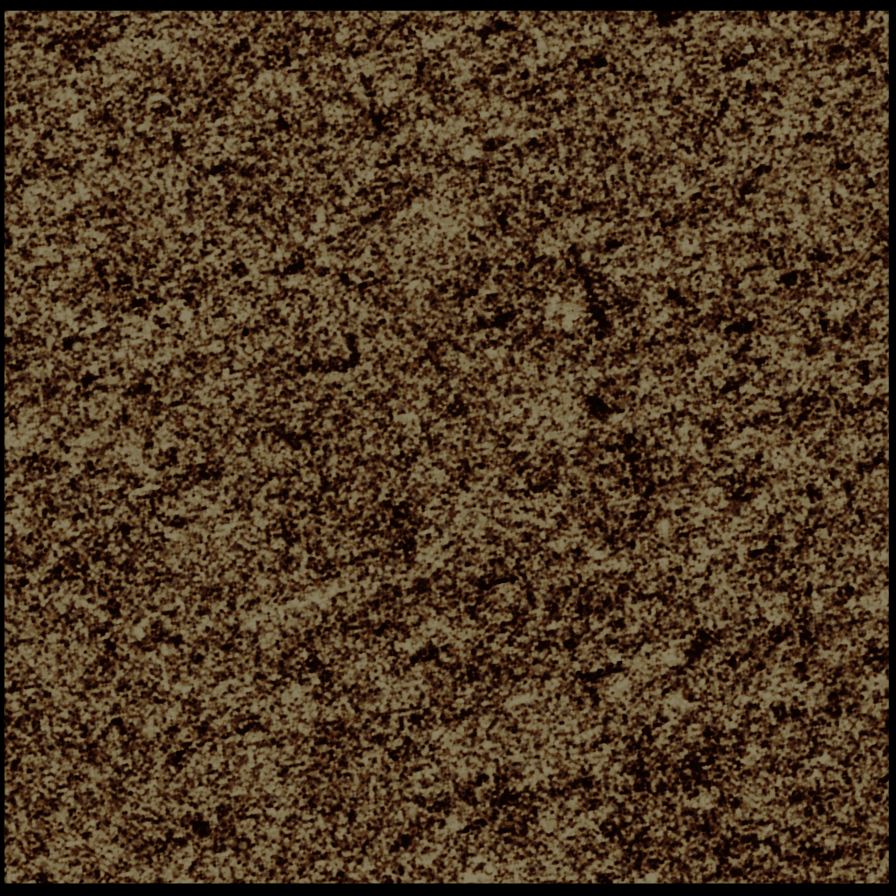
Give the GLSL for this texture, as a three.js fragment shader.

```glsl
// Coarse brown granular stone with slanted mottling, dark pits and pale flecks, in a thin black frame.
varying vec2 vUv;

// Colours, from darkest to lightest
const vec3 FRAME_BLACK = vec3(0.0, 0.0, 0.0);
const vec3 PIT_BLACK   = vec3(0.03, 0.008, 0.003);
const vec3 DARK_UMBER  = vec3(0.07, 0.02, 0.01);
const vec3 RUST_BROWN  = vec3(0.21, 0.09, 0.04);
const vec3 WARM_BROWN  = vec3(0.33, 0.20, 0.09);
const vec3 GREY_BROWN  = vec3(0.30, 0.22, 0.14);
const vec3 OCHRE       = vec3(0.42, 0.33, 0.19);
const vec3 PALE_SAND   = vec3(0.49, 0.44, 0.31);
const vec3 FLECK_GREY  = vec3(0.54, 0.50, 0.39);

// Frame limits: left and bottom, right and top
const vec2 FRAME_LOW  = vec2(0.005, 0.014);
const vec2 FRAME_HIGH = vec2(0.992, 0.988);
const float FRAME_SOFTNESS = 0.001;

// Feature frequencies, in cells across the canvas
const vec2 GRAIN_FREQ  = vec2(215.0, 250.0);
const vec2 GRIT_FREQ   = vec2(330.0, 360.0);
const vec2 MOTTLE_FREQ = vec2(55.0, 100.0);
const vec2 CLOUD_FREQ  = vec2(18.0, 34.0);
const vec2 PIT_FREQ    = vec2(48.0, 66.0);
const vec2 FLECK_FREQ  = vec2(56.0, 80.0);
const vec2 TINT_FREQ   = vec2(180.0, 200.0);

// Strengths and directions
const float GRAIN_AMOUNT  = 0.76;
const float GRIT_AMOUNT   = 0.46;
const float MOTTLE_AMOUNT = 0.36;
const float CLOUD_AMOUNT  = 0.24;
const float PIT_DEPTH     = 1.9;
const float FLECK_LIFT    = 1.3;
const float SLANT         = 0.38;
const float GRAIN_TURN    = 0.17;
const float GRIT_TURN     = 0.9;
const float NOISE_SPREAD  = 0.2145;

float hash(vec2 p) {
  vec3 q = fract(vec3(p.xyx) * 0.1031);
  q += dot(q, q.yzx + 33.33);
  return fract((q.x + q.y) * q.z);
}

// Value noise scaled to zero mean and unit deviation
float noise(vec2 p) {
  vec2 cell = floor(p);
  vec2 f = fract(p);
  f = f * f * (3.0 - 2.0 * f);
  float low  = mix(hash(cell), hash(cell + vec2(1.0, 0.0)), f.x);
  float high = mix(hash(cell + vec2(0.0, 1.0)), hash(cell + vec2(1.0, 1.0)), f.x);
  return (mix(low, high, f.y) - 0.5) / NOISE_SPREAD;
}

vec2 turn(vec2 p, float angle) {
  float c = cos(angle);
  float s = sin(angle);
  return vec2(c * p.x + s * p.y, c * p.y - s * p.x);
}

// Colour ramp whose stops follow the area share of each tone
vec3 stoneColour(float rank, float tint) {
  vec3 middle = mix(WARM_BROWN, GREY_BROWN, tint);
  vec3 colour = mix(PIT_BLACK, DARK_UMBER, smoothstep(0.0, 0.05, rank));
  colour = mix(colour, RUST_BROWN, smoothstep(0.05, 0.19, rank));
  colour = mix(colour, middle, smoothstep(0.21, 0.42, rank));
  colour = mix(colour, OCHRE, smoothstep(0.46, 0.70, rank));
  colour = mix(colour, PALE_SAND, smoothstep(0.73, 0.90, rank));
  return mix(colour, FLECK_GREY, smoothstep(0.93, 1.0, rank));
}

void main() {
  vec2 slanted = turn(vUv, SLANT) + 3.0;

  // Fine grain over slanted mottling
  float height = GRAIN_AMOUNT * noise((turn(vUv, GRAIN_TURN) + 5.0) * GRAIN_FREQ);
  height += GRIT_AMOUNT * noise((turn(vUv, GRIT_TURN) + 7.0) * GRIT_FREQ);
  height += MOTTLE_AMOUNT * noise(slanted * MOTTLE_FREQ);
  height += CLOUD_AMOUNT * noise(slanted * CLOUD_FREQ);

  // Sparse pits and flecks
  height -= PIT_DEPTH * smoothstep(1.35, 2.1, noise((slanted + 1.7) * PIT_FREQ));
  height += FLECK_LIFT * smoothstep(1.4, 2.1, noise((slanted + 4.3) * FLECK_FREQ));

  // Logistic curve turns height into an even rank from 0 to 1
  float rank = 1.0 / (1.0 + exp(-1.7 * height));
  float tint = smoothstep(-0.5, 0.8, noise((slanted + 2.9) * TINT_FREQ));
  vec3 colour = stoneColour(rank, tint);

  // Black frame
  vec2 inside = smoothstep(FRAME_LOW - FRAME_SOFTNESS, FRAME_LOW + FRAME_SOFTNESS, vUv);
  inside *= 1.0 - smoothstep(FRAME_HIGH - FRAME_SOFTNESS, FRAME_HIGH + FRAME_SOFTNESS, vUv);
  gl_FragColor = vec4(mix(FRAME_BLACK, colour, inside.x * inside.y), 1.0);
}
```
